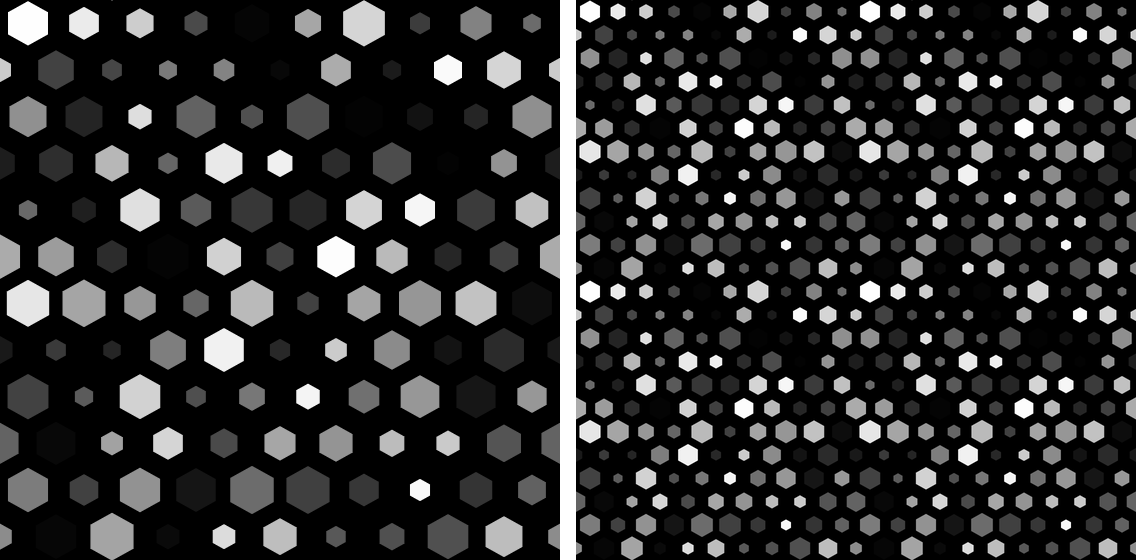
Left: one tile. Right: repeated 2 by 2.
Write a WebGL 1 fragment shader that draws this pattern.

```glsl
precision highp float;
// Staggered grid of flat grey hexagons on black, 10 across and 12 rows down.
// Each hexagon takes a random size and grey from its wrapped cell index,
// so the field tiles in both directions.

uniform vec2 u_resolution;

const vec2 GRID = vec2(10.0, 12.0);
const float ROW_HEIGHT = 0.8660254; // row spacing of a hexagonal lattice, in columns

// Two independent random values in 0..1 per cell
vec2 hash2(vec2 cell) {
    vec3 q = fract(cell.xyx * vec3(0.1031, 0.1030, 0.0973) + 0.37);
    q += dot(q, q.yzx + 33.33);
    return fract((q.xx + q.yz) * q.zy);
}

// Signed distance to the sides of a pointy-top hexagon
float hexagon(vec2 p, float apothem) {
    p = abs(p);
    return max(p.x, 0.5 * p.x + 0.8660254 * p.y) - apothem;
}

void main() {
    vec2 p = gl_FragCoord.xy / u_resolution * GRID;
    float pixel = GRID.x / min(u_resolution.x, u_resolution.y);
    float shade = 0.0;

    // Large hexagons reach slightly into the adjacent rows
    for (int i = -1; i <= 1; i++) {
        float row = floor(p.y) + float(i);
        float shift = 0.5 * mod(row, 2.0);
        float column = floor(p.x - shift + 0.5);
        vec2 offset = p - vec2(column + shift, row + 0.5);
        offset.y *= ROW_HEIGHT;

        vec2 cell = floor(mod(vec2(column, row) + 0.5, GRID));
        vec2 random = hash2(cell + 7.0);
        float d = hexagon(offset, mix(0.155, 0.39, random.x));
        float coverage = clamp(0.5 - d / pixel, 0.0, 1.0);
        shade = max(shade, random.y * coverage);
    }

    gl_FragColor = vec4(vec3(shade), 1.0);
}
```
